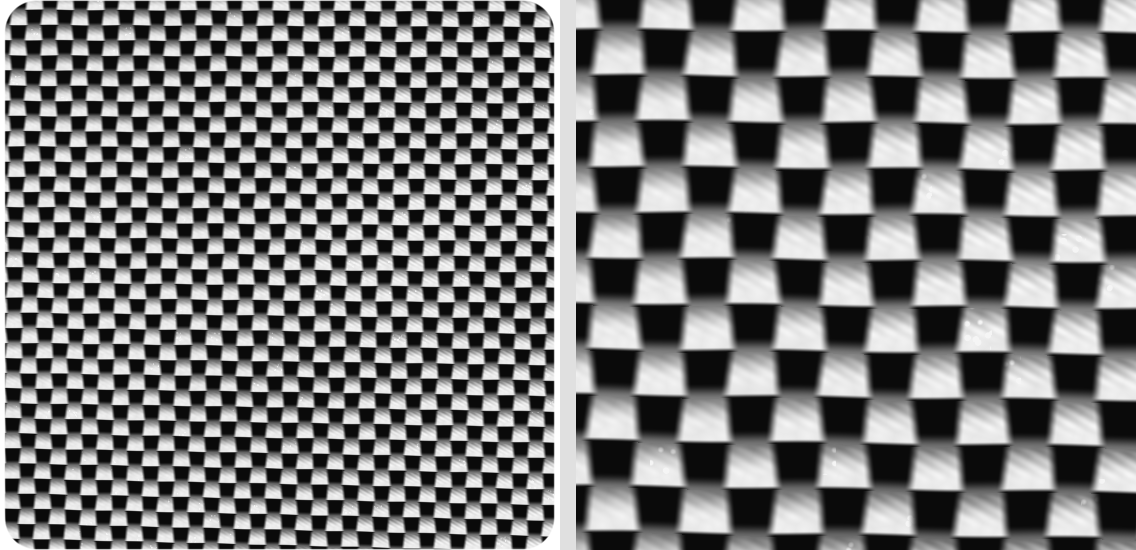
Left: the whole. Right: its middle third, enlarged.
A WebGL 2 fragment shader for this pattern:

```glsl
#version 300 es
precision highp float;
// Woven black and silver checkerboard foil on a rounded square with a white surround.
uniform vec2 u_resolution;
out vec4 fragColor;

vec2 hash2(vec2 p) {
  p = vec2(dot(p, vec2(127.1, 311.7)), dot(p, vec2(269.5, 183.3)));
  return fract(sin(p) * 43758.5);
}

// Distance to the nearest scattered point
float cellular(vec2 p) {
  vec2 cell = floor(p);
  float nearest = 2.0;
  for (int y = -1; y <= 1; y++)
    for (int x = -1; x <= 1; x++) {
      vec2 n = cell + vec2(x, y);
      nearest = min(nearest, length(n + hash2(n) - p));
    }
  return nearest;
}

float roundedBox(vec2 p, vec2 halfSize, float radius) {
  vec2 d = abs(p) - halfSize + radius;
  return length(max(d, 0.0)) + min(max(d.x, d.y), 0.0) - radius;
}

void main() {
  vec2 uv = gl_FragCoord.xy / u_resolution;
  vec2 p = vec2(uv.x, 1.0 - uv.y);

  // Checker coordinates, one unit per square, with leaning columns and sagging rows
  float sag = 0.004 + 0.021 * p.y * p.y;
  vec2 q = vec2(36.35 * p.x - 12.53 + 0.53 * (p.y - 0.38),
                36.15 * p.y - 13.74 - 36.87 * sag * (p.x - 0.345));
  q += 0.02 * vec2(sin(q.y * 1.7 + q.x * 0.4), sin(q.x * 1.3 - q.y * 0.6));
  float fy = fract(q.y);
  float side = mod(floor(q.y), 2.0) < 0.5 ? 1.0 : -1.0;

  // Black squares narrow downward, with fuzzy sides
  float wave = asin(clamp(sin(3.14159 * q.x), -1.0, 1.0)) / 3.14159;
  float inset = wave * side + 0.025 - 0.10 * fy;
  float dark = smoothstep(-0.13, 0.13, inset);

  // Broad drift in how far the shadows bleed downward
  float bleed = 0.5 + 0.22 * sin(p.y * 7.5 + p.x * 2.0 + 0.6)
              + 0.16 * sin(p.x * 9.0 - p.y * 4.0) + 0.12 * sin(p.x * 5.0 + p.y * 17.0);
  float seam = mix(0.58, 0.38, bleed);

  // Black fades up to the seam tone; silver brightens to a crisp lower edge
  float black = mix(0.04, seam, smoothstep(mix(0.62, 0.72, bleed), 1.02, fy));
  float ramp = smoothstep(-0.2, mix(0.45, 0.7, bleed), fy);
  float rampStart = smoothstep(-0.2, mix(0.45, 0.7, bleed), 0.0);
  float silver = mix(seam, 0.92, (ramp - rampStart) / (1.0 - rampStart));

  // Fine slanted threads in the grey part, stronger to the right
  float thread = sin(6.28318 * (q.y * 3.6 - q.x * 2.1));
  float grey = smoothstep(0.0, 0.12, fy) * (1.0 - smoothstep(0.3, 0.85, fy));
  silver += thread * grey * mix(0.02, 0.065, smoothstep(0.25, 0.8, p.x));

  // Mottled sheen and a few bright specks
  silver += 0.05 * (0.45 - cellular(q * 2.6));
  float rare = step(0.95, hash2(floor(q * 1.5)).x);
  silver += 0.16 * rare * (1.0 - smoothstep(0.05, 0.25, cellular(q * 3.0 + 9.0)));
  silver = mix(min(silver, 0.96), 0.04, smoothstep(0.89, 1.0, fy));

  float tone = mix(silver, black, dark);

  // Rounded outline on white
  vec2 outlinePos = (uv - vec2(0.4993, 0.5)) * vec2(1.02, 1.0);
  float edge = roundedBox(outlinePos, vec2(0.5, 0.4985), 0.057);
  float aa = 1.0 / u_resolution.y;
  tone = mix(tone, 1.0, smoothstep(-aa, aa, edge));
  fragColor = vec4(vec3(clamp(tone, 0.0, 1.0)), 1.0);
}
```
